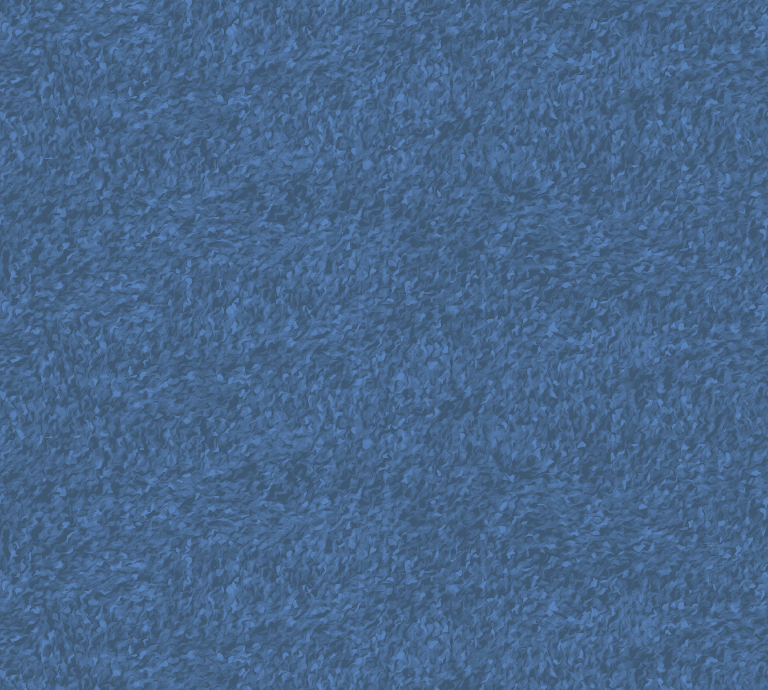
Reproduce this pattern procedurally as a Shadertoy shader.

```glsl
// Blue mottled fabric: translucent slanted flecks layered over a dark ground.

const vec3 GROUND = vec3(0.243, 0.343, 0.450);
const vec3 THREAD = vec3(0.360, 0.530, 0.765);
const vec2 TILE = vec2(1.113, 0.4045);   // repeat size, in canvas heights
const int HAZE_LAYERS = 5;

vec4 hash4(vec3 p) {
    vec4 q = fract(p.xyzx * vec4(0.1031, 0.1030, 0.0973, 0.1099));
    q += dot(q, q.wzxy + 33.33);
    return fract((q.xxyz + q.yzzw) * q.zywx);
}

// Value noise over the unit tile, wrapping after "count" cells.
float tileNoise(vec2 tileUv, vec2 count, float seed) {
    vec2 p = tileUv * count;
    vec2 cell = floor(p);
    vec2 f = p - cell;
    f = f * f * (3.0 - 2.0 * f);
    vec2 lo = mod(cell, count);
    vec2 hi = mod(cell + 1.0, count);
    float a = hash4(vec3(lo, seed)).x;
    float b = hash4(vec3(hi.x, lo.y, seed)).x;
    float c = hash4(vec3(lo.x, hi.y, seed)).x;
    float d = hash4(vec3(hi, seed)).x;
    return mix(mix(a, b, f.x), mix(c, d, f.x), f.y);
}

// Approximate distance to a bent leaf, wider towards one end.
float leafDistance(vec2 p, float halfLength, float halfWidth, float bend) {
    float along = p.x / halfLength;
    float across = p.y + bend * (along * along - 0.3);
    float taper = (1.0 - along * along) * (1.0 + 0.6 * clamp(along, -1.0, 1.0));
    return abs(across) - halfWidth * taper;
}

vec2 rotate(vec2 p, float angle) {
    float c = cos(angle), s = sin(angle);
    return vec2(c * p.x + s * p.y, c * p.y - s * p.x);
}

// Fraction of ground left visible through one layer of scattered flecks.
float fleckLayer(vec2 tileUv, float rows, float seed, float angle, float density,
                 vec2 halfSize, float opacity, float pixel) {
    vec2 count = vec2(round(rows * TILE.x / TILE.y), rows);
    vec2 p = tileUv * count;
    vec2 home = floor(p);
    float edge = pixel * rows / TILE.y;
    float visible = 1.0;
    for (int j = -1; j <= 1; j++) {
        for (int i = -1; i <= 1; i++) {
            vec2 cell = home + vec2(float(i), float(j));
            vec3 id = vec3(mod(cell, count), seed);
            vec4 place = hash4(id);
            vec4 form = hash4(id + vec3(0.0, 0.0, 31.0));
            vec2 local = rotate(p - cell - place.xy, angle + 1.3 * (form.x - 0.5));
            vec2 size = halfSize * mix(vec2(0.65), vec2(1.3), form.yz);
            float d = leafDistance(local, size.x, size.y, 0.5 * (form.w - 0.5));
            float cover = 1.0 - smoothstep(-0.7 * edge, 0.7 * edge, d);
            cover *= step(place.z, density);
            visible *= 1.0 - opacity * mix(0.7, 1.3, place.w) * cover;
        }
    }
    return visible;
}

void mainImage(out vec4 fragColor, in vec2 fragCoord) {
    float pixel = 1.0 / iResolution.y;
    vec2 tileUv = fragCoord * pixel / TILE;

    // Uneven weave: drifting slant and horizontal bands of thinner cover
    float slant = mix(0.1, 1.7, tileNoise(tileUv, vec2(11.0, 8.0), 3.0));
    float bands = tileNoise(tileUv, vec2(5.0, 10.0), 5.0);
    float patches = tileNoise(tileUv, vec2(26.0, 18.0), 7.0);
    float density = mix(0.6, 1.3, 0.55 * bands + 0.45 * patches);

    // Ragged fleck outlines
    vec2 fray = vec2(tileNoise(tileUv, vec2(190.0, 70.0), 11.0),
                     tileNoise(tileUv, vec2(190.0, 70.0), 13.0)) - 0.5;
    vec2 frayedUv = tileUv + fray * 0.006 / TILE;

    // Soft overlapping haze
    float visible = 1.0;
    for (int k = 0; k < HAZE_LAYERS; k++) {
        float layer = float(k);
        visible *= fleckLayer(frayedUv, 33.0 + 4.0 * layer, 20.0 + 5.0 * layer,
                              slant, 0.5 * density, vec2(0.85, 0.25), 0.24, pixel);
    }

    // Crisp bright flecks
    visible *= fleckLayer(frayedUv, 37.0, 71.0, slant, 0.28 * density,
                          vec2(0.58, 0.24), 0.65, pixel);

    fragColor = vec4(mix(THREAD, GROUND, clamp(visible, 0.0, 1.0)), 1.0);
}
```
